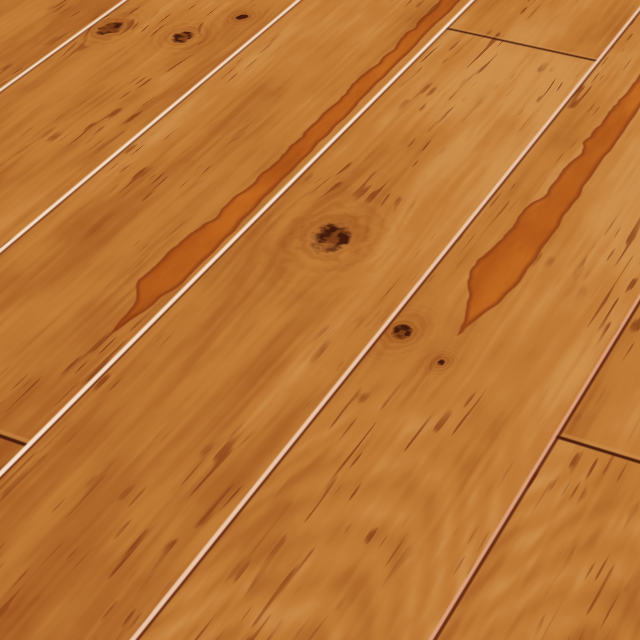
This texture is drawn by a Shadertoy shader. Its source:

```glsl
const vec3 SHADOW = vec3(0.34, 0.11, 0.05);
const vec3 UMBER = vec3(0.60, 0.30, 0.10);
const vec3 AMBER = vec3(0.68, 0.40, 0.16);
const vec3 HONEY = vec3(0.75, 0.48, 0.21);
const vec3 STRAW = vec3(0.80, 0.56, 0.30);
const vec3 GLINT = vec3(0.96, 0.87, 0.78);
const float PLANK_LENGTH = 7.2;

// End joint of each row, in plank widths
const float JOINTS[6] = float[6](2.07, 6.9, 5.53, 0.99, 7.0, 7.1);

// Knots: across, along, radius
const vec3 KNOTS[6] = vec3[6](
    vec3(1.56, 3.06, 0.115), vec3(0.91, 2.47, 0.050), vec3(0.65, 2.33, 0.025),
    vec3(3.40, 4.70, 0.070), vec3(3.86, 4.59, 0.080), vec3(3.21, 5.10, 0.040));

float hash(vec2 p) {
    return fract(sin(dot(p, vec2(127.1, 311.7))) * 43758.5453);
}

float noise(vec2 p) {
    vec2 i = floor(p), f = fract(p);
    f = f * f * (3.0 - 2.0 * f);
    return mix(mix(hash(i), hash(i + vec2(1, 0)), f.x),
               mix(hash(i + vec2(0, 1)), hash(i + vec2(1, 1)), f.x), f.y);
}

float fbm(vec2 p) {
    float sum = 0.0, amp = 0.53;
    for (int i = 0; i < 4; i++) {
        sum += amp * noise(p);
        p = p * 2.03 + 7.1;
        amp *= 0.5;
    }
    return sum;
}

float line(float d, float halfWidth, float aa) {
    return 1.0 - smoothstep(halfWidth - aa, halfWidth + aa, abs(d));
}

// Perspective: canvas to floor, x across the planks and y along them
vec2 toFloor(vec2 uv) {
    float depth = 2.4 - uv.y;
    return vec2(((2.135 - uv.x) / depth - 0.609) / 0.194,
                ((uv.x + 5.97) / depth - 2.4875) / 0.385);
}

vec3 woodColor(float tone) {
    vec3 c = mix(UMBER, AMBER, smoothstep(0.0, 0.35, tone));
    c = mix(c, HONEY, smoothstep(0.3, 0.65, tone));
    return mix(c, STRAW, smoothstep(0.6, 1.0, tone));
}

// Ragged resin streak, positive inside
float streak(vec2 pos, float center, float start, float halfWidth) {
    float ragged = fbm(vec2(pos.y * 3.0, center * 9.0)) - 0.5;
    float edge = noise(vec2(pos.y * 9.0, pos.x * 12.0)) - 0.5;
    float width = halfWidth * smoothstep(start, start + 0.7, pos.y)
                * (1.0 - 0.11 * (pos.y - start)) * (1.0 + 0.8 * ragged);
    return width + 0.018 * edge - abs(pos.x - center - 0.06 * ragged)
         - 0.1 * (1.0 - smoothstep(start - 0.1, start + 0.15, pos.y));
}

vec3 addResin(vec3 color, float d, float shade) {
    vec3 resin = mix(vec3(0.62, 0.27, 0.06), vec3(0.79, 0.43, 0.12), shade);
    resin = mix(vec3(0.53, 0.21, 0.06), resin, smoothstep(0.0, 0.035, d));
    return mix(color, resin, 0.85 * smoothstep(-0.008, 0.008, d));
}

void mainImage(out vec4 fragColor, in vec2 fragCoord) {
    vec2 uv = fragCoord / iResolution.xy;
    vec2 pos = toFloor(uv);
    vec2 aa = fwidth(pos);
    float row = floor(pos.x);
    float joint = JOINTS[clamp(int(row) + 1, 0, 5)];
    float piece = floor((pos.y - joint) / PLANK_LENGTH);
    vec2 seed = vec2(row * 17.3, piece * 9.7 + row * 5.1);

    // Grain bends around the knots of its own row
    float across = pos.x + 0.05 * (fbm(pos * vec2(1.5, 0.8) + seed) - 0.5);
    float halo = 0.0, core = 0.0, rings = 0.0;
    for (int i = 0; i < 6; i++) {
        vec3 knot = KNOTS[i];
        float sameRow = step(abs(floor(knot.x) - row), 0.5);
        vec2 d = (pos - knot.xy) * vec2(1.0, 0.7);
        float r2 = knot.z * knot.z;
        across -= sameRow * 2.2 * d.x * r2 / (dot(d, d) + 1.4 * r2);
        float dist = length(d) / knot.z + 0.9 * (fbm(pos * 16.0) - 0.5);
        halo += sameRow * exp(-0.75 * dist);
        core = max(core, sameRow * (1.0 - smoothstep(0.45, 1.0, dist)));
        rings += sameRow * exp(-0.8 * dist) * sin(dist * 9.0);
    }
    vec2 grain = vec2(across, pos.y);

    // Broad bands, fine fibres and arched growth lines
    float bands = fbm(grain * vec2(7.0, 0.7) + seed) - 0.5;
    float fibres = noise(grain * vec2(46.0, 2.2) + seed) - 0.5;
    float mottle = fbm(grain * vec2(5.0, 3.0) + seed + 4.0) - 0.5;
    float local = across - row - 0.5;
    float phase = pos.y * 9.0 + 34.0 * local * local + 5.0 * bands;
    float archMask = step(row, 0.5) * (1.0 - smoothstep(1.4, 2.6, pos.y));
    float arches = archMask * sin(phase * 2.2) * (0.5 + mottle);
    float light = 0.32 * (uv.x - 0.5) + 0.12 * (uv.y - 0.5);
    float tone = 0.60 + light + 0.16 * (hash(seed + 2.0) - 0.5)
               + 0.75 * bands + 0.22 * fibres + 0.35 * mottle + 0.17 * arches;
    vec3 color = woodColor(tone - 0.55 * halo + 0.25 * rings);

    // Short dark pores along the fibres
    float pores = smoothstep(0.72, 0.92, noise(grain * vec2(58.0, 5.0) + seed + 31.0));
    pores *= smoothstep(0.4, 0.7, fbm(grain * vec2(4.0, 1.5) + seed + 12.0));
    color = mix(color, vec3(0.48, 0.21, 0.07), 0.65 * pores);

    // Resin streaks and knots
    float shade = fbm(grain * vec2(9.0, 2.5) + 3.0);
    float inRow2 = step(abs(row - 2.0), 0.5), inRow0 = step(abs(row), 0.5);
    color = mix(color, addResin(color, streak(pos, 2.13, 1.75, 0.10), shade), inRow2);
    color = mix(color, addResin(color, streak(pos, 0.67, 2.45, 0.11), shade), inRow0);
    vec3 heart = mix(SHADOW * 0.6, UMBER * 0.8, smoothstep(0.4, 0.75, noise(pos * 32.0)));
    color = mix(color, heart, 0.88 * core);

    // Dark end joints
    float fromJoint = mod(pos.y - joint + 0.5 * PLANK_LENGTH, PLANK_LENGTH) - 0.5 * PLANK_LENGTH;
    color = mix(color, STRAW, 0.5 * line(fromJoint - 0.025, 0.012, aa.y));
    color = mix(color, SHADOW * 0.7, 0.9 * line(fromJoint, 0.010, aa.y));

    // Long seams: shadowed groove beside a lit bevel
    float seamId = floor(pos.x + 0.5);
    float fromSeam = pos.x - seamId;
    float lit = smoothstep(-0.5, 2.0, seamId);
    color = mix(color, SHADOW, 0.8 * line(fromSeam + 0.012, 0.008, aa.x));
    color = mix(color, mix(vec3(0.85, 0.60, 0.46), GLINT, lit),
                line(fromSeam - 0.002, mix(0.007, 0.012, lit), aa.x));
    fragColor = vec4(color, 1.0);
}
```
